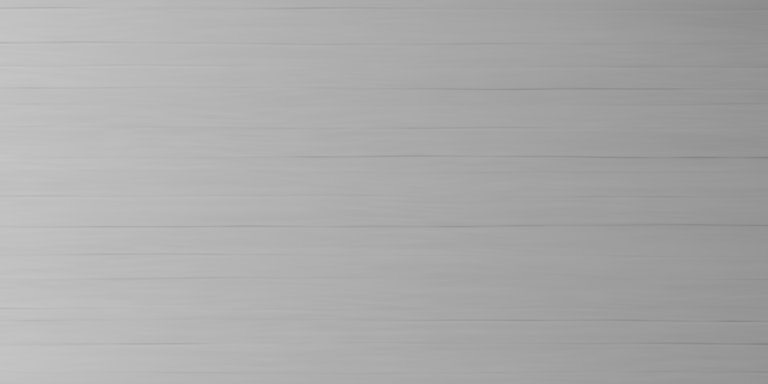
Give the GLSL for this texture, as a Shadertoy shader.

```glsl
const float LEFT_GREY = 0.758;
const float RIGHT_GREY = 0.582;
const float CORNER_SHADE = 0.025;
const float BAND_CONTRAST = 0.009;
const float STREAK_CONTRAST = 0.013;
const float GRAIN_CONTRAST = 0.015;
const float SCRATCH_DEPTH = 0.058;
const float GLINT_HEIGHT = 0.012;
const float LINE_WIDTH = 0.0024;
const int LINE_COUNT = 16;

float hash(vec2 p) {
    vec3 q = fract(p.xyx * vec3(0.1031, 0.1030, 0.0973));
    q += dot(q, q.yzx + 33.33);
    return fract((q.x + q.y) * q.z);
}

float valueNoise(vec2 p) {
    vec2 cell = floor(p);
    vec2 f = fract(p);
    f = f * f * (3.0 - 2.0 * f);
    float low = mix(hash(cell), hash(cell + vec2(1, 0)), f.x);
    float high = mix(hash(cell + vec2(0, 1)), hash(cell + vec2(1, 1)), f.x);
    return mix(low, high, f.y);
}

// Gentle vertical drift from layered sines
float drift(float x, float phase) {
    return 0.0022 * sin(2.3 * x + phase)
         + 0.0011 * sin(6.1 * x + 1.7 * phase)
         + 0.0005 * sin(17.0 * x + 2.9 * phase);
}

// Light falls off evenly to the right, a little more in the upper corner
float baseShade(vec2 uv) {
    float corner = smoothstep(0.7, 1.0, uv.x) * smoothstep(0.75, 1.0, uv.y);
    return mix(LEFT_GREY, RIGHT_GREY, uv.x) - CORNER_SHADE * corner;
}

// Brushed layers, from broad bands to fine feathered grain
float brushing(vec2 p) {
    vec2 q = p + vec2(0.0, drift(p.x, 9.0 * p.y));
    float bands = valueNoise(q * vec2(0.6, 19.0)) - 0.5;
    float streaks = valueNoise(q * vec2(1.6, 75.0) + 31.0) - 0.5;
    vec2 feather = q + vec2(0.0, 0.006 * sin(9.0 * p.x + 21.0 * p.y));
    float grain = valueNoise(feather * vec2(13.0, 150.0) + 73.0) - 0.5;
    float patches = valueNoise(p * vec2(3.0, 9.0) + 11.0);
    return BAND_CONTRAST * bands + STREAK_CONTRAST * streaks
         + GRAIN_CONTRAST * grain * (0.25 + patches);
}

// Hairline scratches, strong over short stretches and faint elsewhere
float scratches(vec2 p, float pixel) {
    float sum = 0.0;
    float width = max(LINE_WIDTH, 0.55 * pixel);
    for (int i = 0; i < LINE_COUNT; i++) {
        float id = float(i);
        float seed = hash(vec2(id, 4.7));
        float y = (id + 0.15 + 0.7 * seed) / float(LINE_COUNT);
        float d = p.y - y - drift(p.x, 6.0 * seed + id);
        float along = smoothstep(0.35, 0.95, valueNoise(vec2(p.x * 2.4, id * 7.0)));
        float wear = 0.5 + valueNoise(vec2(p.x * 11.0, id * 5.0));
        float depth = SCRATCH_DEPTH * mix(0.3, 1.0, hash(vec2(id, 9.2)));
        float core = exp(-d * d / (width * width));
        float halo = exp(-abs(d) / (4.0 * width));
        float rimOffset = d + 2.5 * width;
        float rim = exp(-rimOffset * rimOffset / (2.0 * width * width));
        sum -= depth * (0.18 + 0.82 * along) * wear * (core + 0.07 * halo);
        sum += GLINT_HEIGHT * hash(vec2(id, 2.1)) * rim * (0.4 + 0.6 * along);
    }
    return sum;
}

void mainImage(out vec4 fragColor, in vec2 fragCoord) {
    vec2 uv = fragCoord / iResolution.xy;
    vec2 p = fragCoord / iResolution.y;
    float grey = baseShade(uv) + brushing(p) + scratches(p, 1.0 / iResolution.y);
    fragColor = vec4(vec3(clamp(grey, 0.0, 1.0)), 1.0);
}
```
